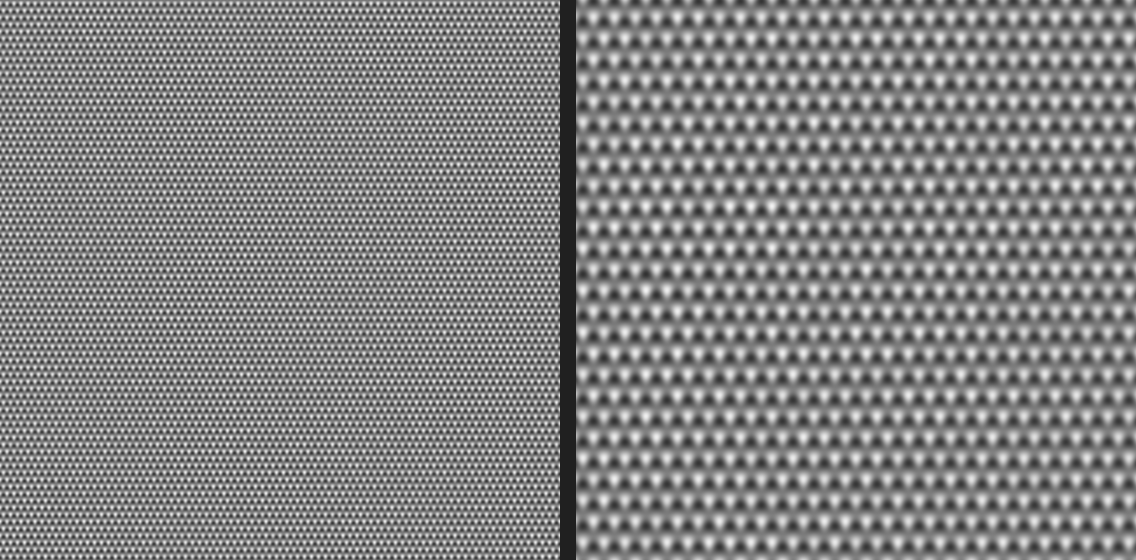
Left: the whole. Right: its middle third, enlarged.
Give the GLSL for this pattern, as a Shadertoy shader.

```glsl
// Fine grey woven mesh: horizontal rows of staggered tapered knots with dark gaps between.

const float COUNT = 80.0; // knots across and rows down, even so the stagger wraps
const float TAU = 6.2831853;

float hash(vec2 cell) {
    vec3 q = fract(cell.xyx * vec3(0.1031, 0.103, 0.0973));
    q += dot(q, q.yzx + 33.33);
    return fract((q.x + q.y) * q.z);
}

float blob(vec2 offset, vec2 radius) {
    vec2 q = offset / radius;
    return exp(-0.5 * dot(q, q));
}

// Broad uneven sheen from whole-period sines
float sheen(vec2 uv) {
    return 0.5 * sin(TAU * (2.0 * uv.x + uv.y) + 1.5 * sin(TAU * uv.y))
         + 0.3 * sin(TAU * (3.0 * uv.y - uv.x) + 0.8)
         + 0.2 * sin(TAU * (5.0 * uv.x - 4.0 * uv.y) + 2.1);
}

void mainImage(out vec4 fragColor, in vec2 fragCoord) {
    vec2 uv = fragCoord / iResolution.xy;
    vec2 p = uv * COUNT;
    float knots = 0.0;
    float gaps = 0.0;

    // Neighbouring knots and rows overlap softly
    for (int j = -1; j <= 1; j++) {
        float row = floor(p.y) + float(j);
        float x = p.x - 0.5 * mod(row, 2.0);
        float y = p.y - row - 0.5;

        // Knots narrow towards the bottom
        float width = clamp(0.21 + 0.16 * y, 0.13, 0.26);
        for (int i = -1; i <= 1; i++) {
            float column = floor(x) + float(i);
            float dx = x - column - 0.5;
            float strength = 0.91 + 0.18 * hash(mod(vec2(column, row), COUNT));
            knots += strength * blob(vec2(dx, y), vec2(width, 0.26));
            gaps += blob(vec2(dx - 0.5, y + 0.19), vec2(0.23, 0.2));
        }
    }

    // Faint shadow lines between the rows
    float ridge = -cos(TAU * p.y);
    float contrast = 1.0 + 0.05 * sheen(uv);
    float tone = 0.515 + contrast * (0.46 * knots - 0.25 * gaps + 0.025 * ridge - 0.08);
    fragColor = vec4(vec3(clamp(tone, 0.0, 1.0)), 1.0);
}
```
